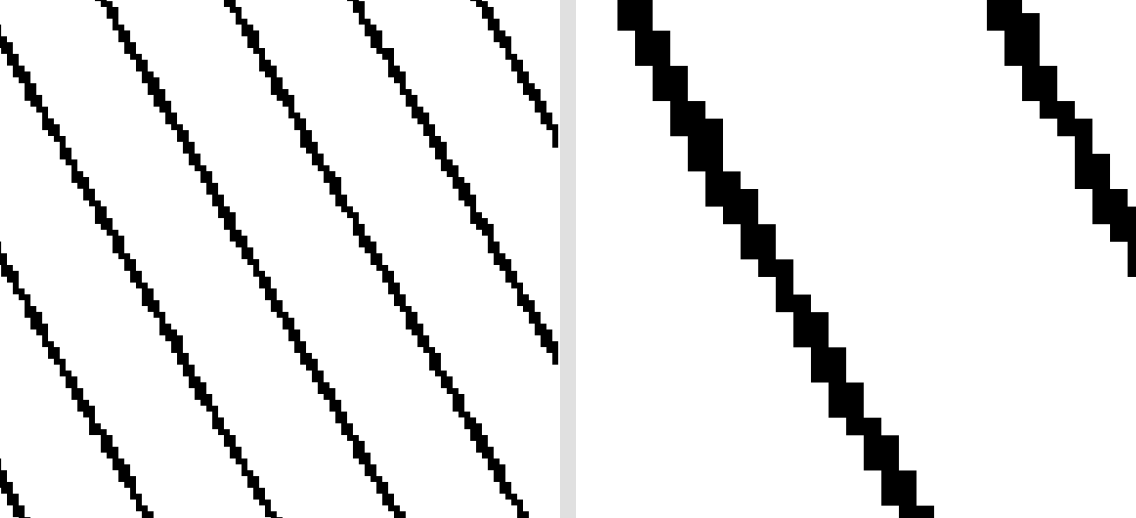
Left, the full canvas; right, a detail of the centre.
Write a Shadertoy shader that draws this pattern.

```glsl
// Slanted black lines on white, stepped on a coarse square grid with uneven edges.

const float CELLS_ACROSS = 95.5;              // grid cells per canvas width
const vec2  GRID_SHIFT   = vec2(0.19, 0.19);  // grid start from the top left, in cells
const float LAST_COLUMN  = 94.0;              // columns past this stay blank
const float LINE_PERIOD  = 0.2233;            // horizontal spacing, in canvas widths
const float LINE_PHASE   = 0.1860;            // where one line meets the top edge
const float LINE_SLOPE   = 0.5685;            // rightward run per unit of drop
const float HALF_WIDTH   = 1.03;              // horizontal half width, in cells
const float MIN_HALF     = 0.60;              // keeps thin spots connected
const float WEAR_AMOUNT  = 0.85;              // variation of the half width, in cells
const float WEAR_SCALE   = 0.37;              // noise frequency per cell
const vec3  PAPER = vec3(1.0);
const vec3  INK   = vec3(0.0);

// Unit gradient from an integer lattice point
vec2 latticeGradient(vec2 p) {
    float h = fract(sin(dot(p, vec2(127.1, 311.7))) * 4375.85);
    float angle = 6.28318 * h;
    return vec2(cos(angle), sin(angle));
}

float gradientNoise(vec2 p) {
    vec2 i = floor(p), f = fract(p);
    vec2 u = f * f * f * (f * (f * 6.0 - 15.0) + 10.0);
    vec2 e = vec2(1.0, 0.0);
    float a = dot(latticeGradient(i), f);
    float b = dot(latticeGradient(i + e.xy), f - e.xy);
    float c = dot(latticeGradient(i + e.yx), f - e.yx);
    float d = dot(latticeGradient(i + e.xx), f - e.xx);
    return mix(mix(a, b, u.x), mix(c, d, u.x), u.y);
}

// 1 where a whole grid cell is inked, else 0
float cellInk(vec2 cell) {
    vec2 center = (cell + 0.5 + GRID_SHIFT) / CELLS_ACROSS;
    float across = (center.x - LINE_SLOPE * center.y - LINE_PHASE) / LINE_PERIOD;
    float offset = abs(fract(across + 0.5) - 0.5) * LINE_PERIOD * CELLS_ACROSS;
    float wear = WEAR_AMOUNT * gradientNoise(cell * WEAR_SCALE + 0.5);
    float halfWidth = max(MIN_HALF, HALF_WIDTH + wear);
    return step(offset, halfWidth) * step(cell.x, LAST_COLUMN);
}

void mainImage(out vec4 fragColor, in vec2 fragCoord) {
    // Grid coordinates measured from the top left
    vec2 p = vec2(fragCoord.x, iResolution.y - fragCoord.y) / iResolution.x;
    vec2 g = p * CELLS_ACROSS - GRID_SHIFT - 0.5;
    vec2 cell = floor(g);

    // Blend neighbouring cells only across one pixel at their shared edge
    float pixelSize = CELLS_ACROSS / iResolution.x;
    vec2 w = clamp((fract(g) - 0.5) / pixelSize + 0.5, 0.0, 1.0);
    float top = mix(cellInk(cell), cellInk(cell + vec2(1.0, 0.0)), w.x);
    float bottom = mix(cellInk(cell + vec2(0.0, 1.0)), cellInk(cell + 1.0), w.x);

    fragColor = vec4(mix(PAPER, INK, mix(top, bottom, w.y)), 1.0);
}
```
